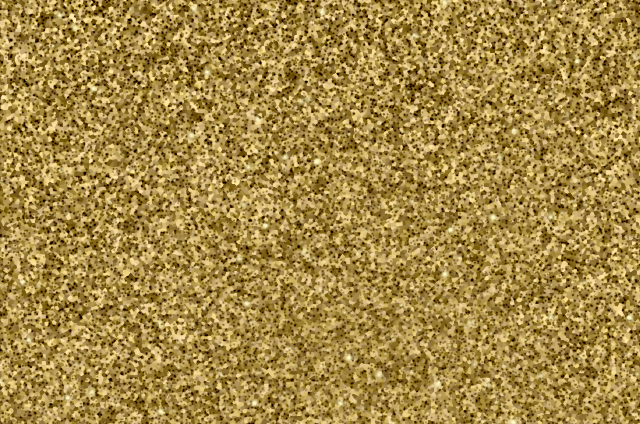
A Shadertoy shader for this texture:

```glsl
// Draws a sheet of fine gold glitter: packed flakes, dark pits and pale glints.

const vec3 GOLD_OFFSET = vec3(0.0, 0.11, 0.38);  // drop of each channel below the tone
const vec3 GLINT_COLOR = vec3(1.0, 0.97, 0.76);
const float BASE_TONE = 0.70;

// Three random values for one cell
vec3 hash3(vec2 cell) {
    vec3 p = fract(cell.xyx * vec3(0.1031, 0.1030, 0.0973));
    p += dot(p, p.yxz + 33.33);
    return fract((p.xxy + p.yzz) * p.zyx);
}

// Soft cellular noise: each flake keeps its own value from 0 to 1
float flakes(vec2 p, float sharpness) {
    vec2 home = floor(p);
    float sum = 0.0, total = 0.0;
    for (int y = -1; y <= 1; y++)
    for (int x = -1; x <= 1; x++) {
        vec2 cell = home + vec2(x, y);
        vec3 rnd = hash3(cell);
        vec2 d = cell + rnd.xy - p;
        float weight = exp(-sharpness * dot(d, d));
        sum += weight * rnd.z;
        total += weight;
    }
    return sum / total;
}

// Round soft dots in a given share of the cells, of uneven strength
float dots(vec2 p, float radius, float share) {
    vec2 home = floor(p);
    float sum = 0.0;
    for (int y = -1; y <= 1; y++)
    for (int x = -1; x <= 1; x++) {
        vec2 cell = home + vec2(x, y);
        vec3 rnd = hash3(cell + 71.0);
        vec2 d = cell + rnd.xy - p;
        float strength = step(rnd.z, share) * (1.2 - 0.5 * rnd.z / share);
        sum += strength * exp(-dot(d, d) / (radius * radius));
    }
    return min(sum, 1.2);
}

// Layered sines for the slow change of light over the sheet
float drift(vec2 p) {
    return sin(p.x * 4.1 + 1.7 * sin(p.y * 3.3)) * 0.5
         + sin(p.y * 6.7 - p.x * 5.2 + 1.0) * 0.3
         + sin(p.x * 13.0 + p.y * 11.0) * 0.2;
}

void mainImage(out vec4 fragColor, in vec2 fragCoord) {
    vec2 uv = fragCoord / iResolution.y;
    float light = drift(uv);

    // Flakes and the pits between them
    float flake = flakes(uv * 120.0, 10.0) - 0.5;
    float patches = flakes(uv * 38.0 + 200.0, 5.0) - 0.5;
    float pit = dots(uv * 115.0 + 50.0, 0.29, 0.6);
    float contrast = 1.0 + 0.12 * light + 0.25 * (uv.y - 0.5);
    float tone = BASE_TONE + contrast * (0.56 * flake - 0.40 * pit)
               + 0.10 * patches + 0.012 * light;

    // Gold ramp, with some flakes yellower and some greyer
    float tint = flakes(uv * 105.0 + 400.0, 10.0) - 0.5;
    vec3 color = vec3(tone) - GOLD_OFFSET;
    color.b -= 0.12 * tint;

    // Small frequent glints and a few large ones
    float glint = 0.65 * dots(uv * 45.0 + 300.0, 0.16, 0.14)
                + dots(uv * 14.0 + 600.0, 0.10, 0.16);
    color = mix(color, GLINT_COLOR, clamp(glint, 0.0, 1.0));

    fragColor = vec4(clamp(color, 0.0, 1.0), 1.0);
}
```
